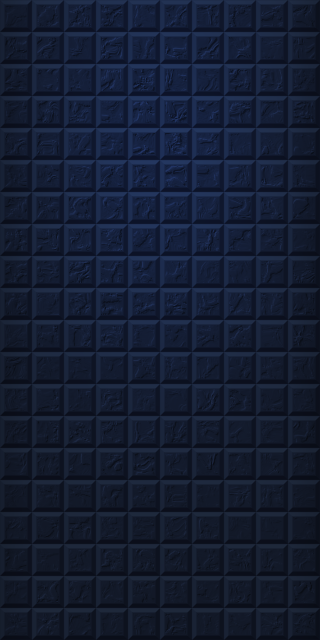
Write a WebGL 1 fragment shader that draws this texture.

```glsl
precision highp float;
uniform vec2 u_resolution;

#define TILES vec2(10.0, 20.0)
#define BEVEL 0.14
#define ROUGHNESS 2.0
#define RELIEF_SCALE 4.5
#define RELIEF_STEP 0.035
#define GLOW_CENTER vec2(0.5, 0.77)
#define GLOW_SIZE vec2(0.42, 0.36)
#define FACE_COLOR vec3(0.078, 0.112, 0.195)
#define TOP_COLOR vec3(0.128, 0.180, 0.285)
#define LEFT_COLOR vec3(0.108, 0.155, 0.255)
#define RIGHT_COLOR vec3(0.056, 0.080, 0.148)
#define BOTTOM_COLOR vec3(0.045, 0.064, 0.125)

float hash(vec2 p) {
  vec3 q = fract(vec3(p.xyx) * 0.1031);
  q += dot(q, q.yzx + 33.33);
  return fract((q.x + q.y) * q.z);
}

float noise(vec2 p) {
  vec2 i = floor(p);
  vec2 f = fract(p);
  f = f * f * (3.0 - 2.0 * f);
  float low = mix(hash(i), hash(i + vec2(1.0, 0.0)), f.x);
  float high = mix(hash(i + vec2(0.0, 1.0)), hash(i + vec2(1.0)), f.x);
  return mix(low, high, f.y);
}

float fbm(vec2 p) {
  float sum = 0.0;
  float amplitude = 0.5;
  for (int i = 0; i < 4; i++) {
    sum += amplitude * noise(p);
    p = mat2(1.6, 1.2, -1.2, 1.6) * p + 7.3;
    amplitude *= 0.5;
  }
  return sum;
}

// Chipped stone: warped noise with flattened plateaus
float stoneHeight(vec2 p) {
  p *= RELIEF_SCALE;
  vec2 warp = vec2(noise(p * 0.7 + 3.1), noise(p * 0.7 + 17.9));
  float h = fbm(p + 1.4 * warp);
  return 0.5 * h + 0.3 * smoothstep(0.40, 0.60, h);
}

void main() {
  vec2 uv = gl_FragCoord.xy / u_resolution;
  vec2 grid = uv * TILES;
  vec2 id = floor(grid);
  vec2 f = fract(grid);
  float px = max(TILES.x / u_resolution.x, TILES.y / u_resolution.y);

  // Distances to the lit (left, top) and shaded (right, bottom) edges
  float left = f.x;
  float right = 1.0 - f.x;
  float bottom = f.y;
  float top = 1.0 - f.y;
  float litEdge = min(left, top);
  float darkEdge = min(right, bottom);
  float edge = min(litEdge, darkEdge);

  // Mitred bevel
  vec3 lit = mix(LEFT_COLOR, TOP_COLOR, smoothstep(-px, px, left - top));
  vec3 dark = mix(RIGHT_COLOR, BOTTOM_COLOR, smoothstep(-px, px, right - bottom));
  vec3 bevel = mix(dark, lit, smoothstep(-px, px, darkEdge - litEdge));
  vec3 seam = 0.5 * (LEFT_COLOR + RIGHT_COLOR);
  bevel = mix(seam, bevel, smoothstep(0.0, 0.7 * px, edge));

  // Soft light from above
  vec2 toGlow = (uv - GLOW_CENTER) / GLOW_SIZE;
  float glow = exp(-dot(toGlow, toGlow));

  // Rough face lit from the upper left, different on every tile
  float variation = hash(id + 41.7);
  vec2 stonePos = f + id * 5.37;
  vec2 towardLight = RELIEF_STEP * vec2(-0.7, 0.7);
  float relief = stoneHeight(stonePos) - stoneHeight(stonePos + towardLight);
  relief *= ROUGHNESS * mix(0.5, 1.2, variation) * mix(0.65, 1.2, glow);
  relief *= smoothstep(BEVEL, BEVEL + 0.06, edge);
  float tone = 0.97 + 0.06 * hash(id + 9.2);
  vec3 face = FACE_COLOR * tone * (1.0 + clamp(relief, -0.4, 0.5));

  float onFace = smoothstep(BEVEL - 0.6 * px, BEVEL + 0.6 * px, edge);
  vec3 color = mix(bevel, face, onFace);
  color *= mix(vec3(0.91, 0.86, 0.79), vec3(1.10, 1.20, 1.32), glow);

  // Dim the outer border slightly
  float sides = smoothstep(0.0, 0.12, min(uv.x, 1.0 - uv.x));
  color *= mix(0.88, 1.0, sides);
  gl_FragColor = vec4(color, 1.0);
}
```
